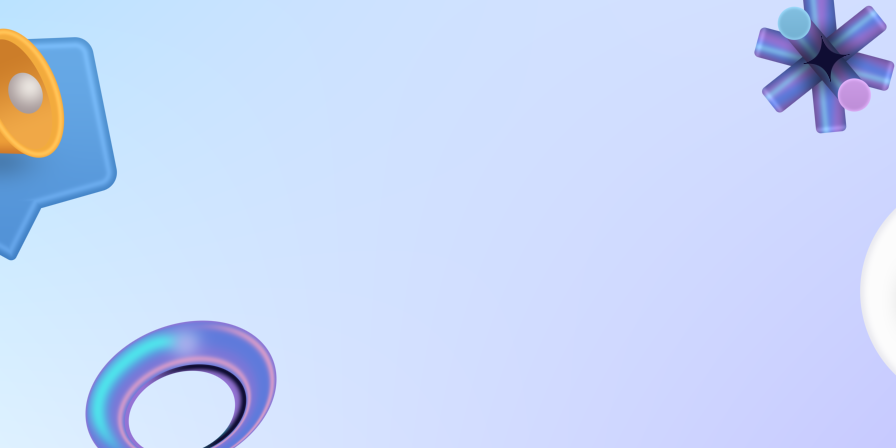
This background is drawn by a Shadertoy shader. Its source:

```glsl
// Pale blue-lilac backdrop with a megaphone bubble, glossy ring, tube star and white ball at its edges.
#define RING_CENTER vec2(0.404, 0.115)
#define RING_RADII vec2(0.221, 0.159)
#define LIP_CENTER vec2(0.414, 0.083)
#define LIP_RADII vec2(0.140, 0.098)
#define HORN_CENTER vec2(0.047, 0.792)
#define HORN_RADII vec2(0.152, 0.083)
#define STAR_CENTER vec2(1.840, 0.868)
#define TUBE_RADIUS 0.034
#define BALL_CENTER vec2(2.178, 0.349)
#define BALL_RADIUS 0.258

const vec3 CYAN = vec3(0.31, 0.88, 0.92);
const vec3 BLUE = vec3(0.37, 0.48, 0.86);
const vec3 VIOLET = vec3(0.58, 0.45, 0.83);
const vec3 PINK = vec3(0.93, 0.64, 0.78);
const vec3 NAVY = vec3(0.06, 0.05, 0.20);

// Coordinates of p along axes turned by angle a
vec2 turn(vec2 p, float a) {
    float c = cos(a), s = sin(a);
    return vec2(c * p.x + s * p.y, c * p.y - s * p.x);
}

float ellipse(vec2 p, vec2 r) {
    float k = length(p / r);
    return k * (k - 1.0) / max(length(p / (r * r)), 0.001);
}

float box(vec2 p, vec2 b) {
    vec2 q = abs(p) - b;
    return length(max(q, 0.0)) + min(max(q.x, q.y), 0.0);
}

// Signed distance to a four-sided polygon
float quad(vec2 p, vec2 v[4]) {
    float d = 1e3, s = 1.0;
    for (int i = 0; i < 4; i++) {
        vec2 a = v[i], e = v[(i + 3) % 4] - a, w = p - a;
        vec2 b = w - e * clamp(dot(w, e) / dot(e, e), 0.0, 1.0);
        d = min(d, dot(b, b));
        bvec3 c = bvec3(p.y >= a.y, p.y < a.y + e.y, e.x * w.y > e.y * w.x);
        if (all(c) || !any(c)) s = -s;
    }
    return s * sqrt(d);
}

float bump(float x, float width) {
    return exp(-x * x / (width * width));
}

void paint(inout vec3 col, vec3 ink, float d) {
    float soft = 0.75 / iResolution.y;
    col = mix(col, ink, 1.0 - smoothstep(-soft, soft, d));
}

vec3 backdrop(vec2 uv) {
    float x = uv.x, y = uv.y;
    vec3 left = mix(vec3(0.87, 0.945, 1.0), vec3(0.73, 0.89, 1.0), y);
    vec3 mid = mix(vec3(0.835, 0.873, 1.0), vec3(0.845, 0.89, 1.0), y);
    vec3 right = mix(vec3(0.78, 0.79, 1.0), vec3(0.82, 0.87, 1.0), y);
    return mix(mix(left, mid, x), mix(mid, right, x), x);
}

void drawBubble(inout vec3 col, vec2 p) {
    float body = quad(p, vec2[4](vec2(-0.08, 0.865), vec2(0.167, 0.875), vec2(0.219, 0.615), vec2(-0.08, 0.53))) - 0.042;
    float tail = quad(p, vec2[4](vec2(-0.08, 0.60), vec2(0.09, 0.56), vec2(0.025, 0.432), vec2(-0.08, 0.49))) - 0.013;
    float d = min(body, tail);
    vec3 ink = mix(vec3(0.32, 0.57, 0.84), vec3(0.40, 0.66, 0.90), smoothstep(0.4, 0.9, p.y));
    ink += 0.07 * bump(d + 0.018, 0.007) - 0.07 * bump(d, 0.010);
    ink *= 1.0 - 0.2 * bump(length((p - vec2(0.0, 0.64)) / vec2(1.3, 0.7)), 0.06);
    paint(col, ink, d);
}

void drawHorn(inout vec3 col, vec2 p) {
    float cone = quad(p, vec2[4](vec2(-0.08, 0.83), vec2(0.03, 0.90), vec2(0.10, 0.66), vec2(-0.08, 0.665))) - 0.005;
    paint(col, mix(vec3(0.80, 0.46, 0.16), vec3(0.93, 0.62, 0.22), smoothstep(0.65, 0.69, p.y)), cone);
    vec2 q = turn(p - HORN_CENTER, -1.18);
    float rim = ellipse(q, HORN_RADII);
    paint(col, vec3(0.95, 0.67, 0.24) + 0.10 * bump(rim + 0.008, 0.005), rim);
    vec3 bowl = mix(vec3(0.80, 0.49, 0.16), vec3(0.94, 0.66, 0.28), smoothstep(-0.09, 0.09, q.x));
    paint(col, bowl, ellipse(q + vec2(0.0, 0.006), HORN_RADII - 0.022));
    vec2 k = p - vec2(0.057, 0.792);
    vec3 pearl = mix(vec3(0.91, 0.89, 0.87), vec3(0.66, 0.61, 0.61), smoothstep(0.0, 0.06, length(k - vec2(0.01, 0.014))));
    paint(col, pearl, ellipse(turn(k, -1.18), vec2(0.047, 0.037)));
}

void drawRing(inout vec3 col, vec2 p) {
    vec2 q = turn(p - RING_CENTER, 0.39), lip = turn(p - LIP_CENTER, 0.35);
    float outer = ellipse(q, RING_RADII), inner = ellipse(lip, LIP_RADII);
    float hole = ellipse(turn(p - vec2(0.406, 0.078), 0.35), vec2(0.122, 0.090));
    float t = clamp(outer / (outer - inner), 0.0, 1.0);
    vec2 dir = normalize(p - RING_CENTER);
    float side = dot(dir, vec2(-0.87, 0.5));
    // Iridescent bands from the outer edge to the lip
    vec3 ink = mix(BLUE, VIOLET, 0.5 * bump(t - 0.75, 0.2) + 0.3 * bump(t - 0.15, 0.1));
    ink = mix(ink, CYAN, bump(t - 0.38 - 0.1 * sin(5.0 * side), 0.22) * smoothstep(0.1, 0.8, side));
    ink = mix(ink, vec3(0.70, 0.68, 0.93), 0.8 * bump(length(p - vec2(0.415, 0.232)), 0.035));
    ink = mix(ink, PINK, 0.75 * bump(t - 0.12, 0.09) * smoothstep(0.1, 0.9, dir.x));
    ink = mix(ink, PINK, 0.7 * bump(t - 0.88, 0.08));
    ink = mix(ink, VIOLET, 0.8 * bump(t, 0.05));
    // Inner wall seen past the lip
    vec3 wall = mix(VIOLET, CYAN, smoothstep(0.06, 0.03, p.y) * step(0.4, p.x));
    wall = mix(wall, NAVY, bump(inner + 0.004, 0.010) * smoothstep(-0.08, 0.05, lip.x));
    paint(ink, wall, inner);
    paint(col, ink, max(outer, -hole));
}

void drawStar(inout vec3 col, vec2 p) {
    vec2 c = p - STAR_CENTER;
    // Each tube: angle and half length, back to front
    vec2 tubes[4] = vec2[4](vec2(1.67, 0.164), vec2(2.88, 0.155), vec2(0.67, 0.156), vec2(2.27, 0.105));
    for (int i = 0; i < 4; i++) {
        vec2 q = turn(c, tubes[i].x);
        float v = q.y / TUBE_RADIUS, along = abs(q.x);
        float d = box(q, vec2(tubes[i].y, TUBE_RADIUS) - 0.011) - 0.011;
        vec3 ink = mix(BLUE, VIOLET, 0.5 + 0.5 * sin(4.0 * v + 18.0 * q.x + float(i)));
        ink = mix(ink, vec3(0.52, 0.76, 0.94), 0.75 * bump(v - 0.35, 0.25));
        ink *= (1.0 - 0.25 * v * v) * mix(0.5, 1.0, smoothstep(0.02, 0.10, along));
        ink += 0.12 * bump(along - tubes[i].y + 0.008, 0.006);
        paint(col, ink, d);
    }
    // Dark four-pointed core
    vec2 k = abs(turn(c - vec2(0.004, 0.0), 0.2));
    paint(col, NAVY, (sqrt(k.x) + sqrt(k.y) - 0.245) * 0.15);
    // End caps that face the viewer
    for (float s = -1.0; s < 2.0; s += 2.0) {
        vec2 e = c - s * vec2(-0.067, 0.080);
        vec3 cap = s > 0.0 ? vec3(0.48, 0.72, 0.85) : vec3(0.77, 0.58, 0.87);
        float d = length(e) - 0.037;
        paint(col, cap + 0.8 * e.y + 0.1 * bump(d, 0.005), d);
    }
}

void mainImage(out vec4 fragColor, in vec2 fragCoord) {
    vec2 uv = fragCoord / iResolution.xy;
    vec2 p = uv * vec2(2.0, 1.0);
    vec3 col = backdrop(uv);
    drawBubble(col, p);
    drawHorn(col, p);
    drawRing(col, p);
    drawStar(col, p);
    // White ball at the right edge
    float ball = length(p - BALL_CENTER) - BALL_RADIUS;
    vec3 white = vec3(0.99) - vec3(0.07, 0.07, 0.05) * bump(ball, 0.012);
    white -= 0.07 * bump(length((p - vec2(2.02, 0.33)) / vec2(1.0, 2.0)), 0.03);
    paint(col, white, ball);
    fragColor = vec4(clamp(col, 0.0, 1.0), 1.0);
}
```
